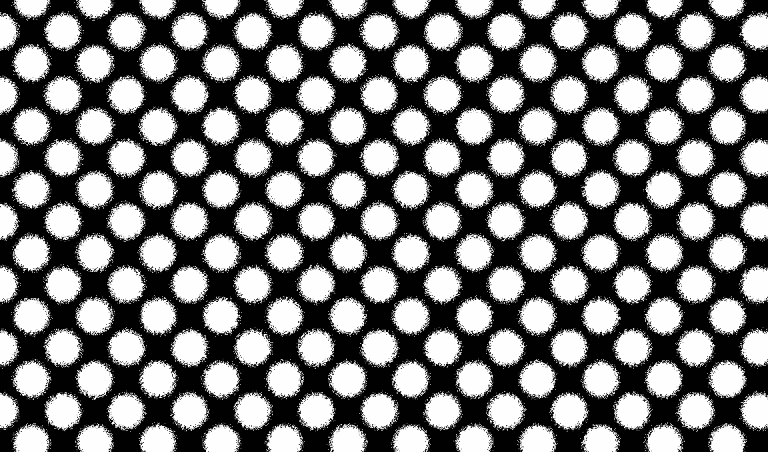
A Shadertoy shader for this pattern:

```glsl
// Staggered white dots on black, with edges broken up by fine binary grain.
// A diagonal lattice gives the distance to the nearest dot; each grain jitters
// that distance before a hard cut, and subsamples average the grains per pixel.

const float ROW_STEP = 0.04118;      // row spacing, in canvas widths
const float DOT_RADIUS = 0.55;       // in row steps
const float EDGE_SPREAD = 0.13;      // largest edge jitter, in row steps
const float GRAINS_ACROSS = 1152.0;  // grains over the canvas width
const int SUBSAMPLES = 4;            // per pixel axis
const vec3 INK = vec3(0.005);
const vec3 PAPER = vec3(0.995);

float hash(vec2 p) {
    return fract(sin(dot(p, vec2(12.9898, 78.233))) * 43758.5453);
}

// Triangular noise in -1..1, densest around zero
float grainJitter(vec2 cell) {
    return hash(cell) - hash(cell + vec2(37.3, 91.7));
}

// Distance to the nearest point of a lattice whose rows alternate by one step
float dotDistance(vec2 p) {
    p.x += 1.0;
    vec2 diagonal = 0.5 * vec2(p.x + p.y, p.x - p.y);
    vec2 offset = fract(diagonal + 0.5) - 0.5;
    return length(offset) * sqrt(2.0);
}

// One for a white grain, zero for a black one
float grainyDot(vec2 p, float rowStep, float radius, float spread) {
    vec2 cell = floor(p * GRAINS_ACROSS);
    vec2 center = (cell + 0.5) / GRAINS_ACROSS;
    float d = dotDistance(center / rowStep) + spread * grainJitter(cell);
    return step(d, radius);
}

void mainImage(out vec4 fragColor, in vec2 fragCoord) {
    // The lattice hangs from the top left corner
    vec2 corner = vec2(fragCoord.x, iResolution.y - fragCoord.y);

    // Average the grains covered by this pixel
    float coverage = 0.0;
    for (int j = 0; j < SUBSAMPLES; j++) {
        for (int i = 0; i < SUBSAMPLES; i++) {
            vec2 shift = (vec2(i, j) + 0.5) / float(SUBSAMPLES) - 0.5;
            vec2 p = (corner + shift) / iResolution.x;
            coverage += grainyDot(p, ROW_STEP, DOT_RADIUS, EDGE_SPREAD);
        }
    }
    coverage /= float(SUBSAMPLES * SUBSAMPLES);

    fragColor = vec4(mix(INK, PAPER, coverage), 1.0);
}
```
